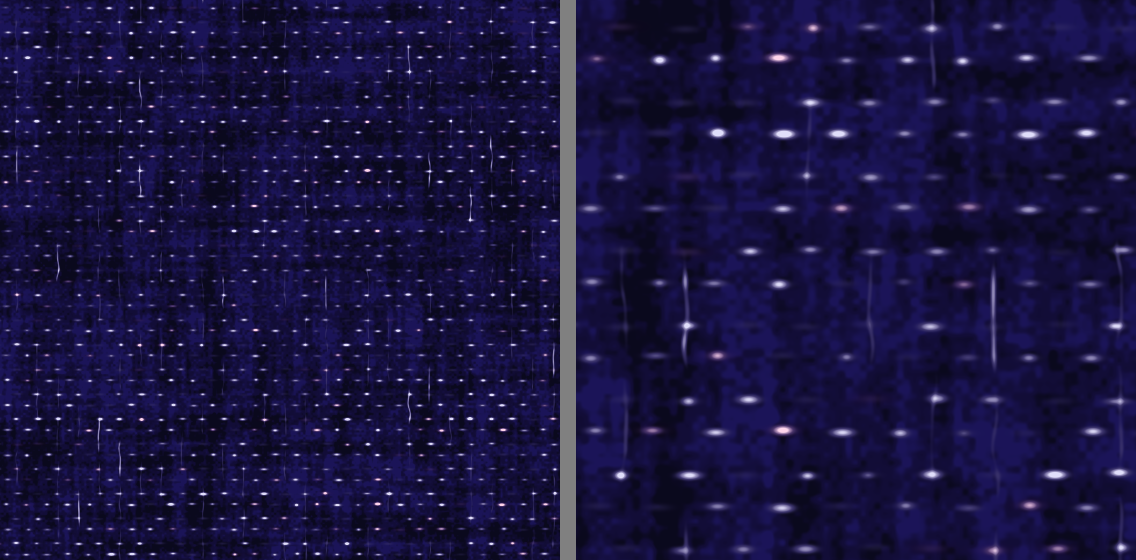
Left: the whole. Right: its middle third, enlarged.
This pattern is drawn by a WebGL 2 fragment shader. Its source:

```glsl
#version 300 es
precision highp float;
// Dark indigo woven cloth: streaky warp and weft noise forms the ground,
// uneven rows of pale stitches are summed as soft dashes per grid cell,
// and a few thin vertical slubs run along the offset warp columns.

uniform vec2 u_resolution;
out vec4 outColor;

const vec2 GRID = vec2(27.1, 45.1);          // stitches across and down
const float ROW_SHIFT = 0.07;                // uneven spacing of row pairs
const float PLAIN_X = 0.33;                  // stitch position in plain rows
const float OFFSET_X = 0.80;                 // stitch position in offset rows
const vec2 STITCH_SIZE = vec2(0.0050, 0.0021);
const float SLUB_WIDTH = 0.0016;
const float SLUB_SEGMENTS = 13.0;
const vec2 WARP_FREQ = vec2(125.0, 12.0);
const vec2 WEFT_FREQ = vec2(20.0, 110.0);
const float GRAIN_FREQ = 230.0;

const vec3 SHADOW = vec3(0.040, 0.034, 0.115);
const vec3 INDIGO = vec3(0.070, 0.050, 0.215);
const vec3 BLUE   = vec3(0.105, 0.080, 0.345);
const vec3 HAZE   = vec3(0.23, 0.20, 0.42);
const vec3 LILAC  = vec3(0.52, 0.49, 0.68);
const vec3 PALE   = vec3(0.88, 0.87, 0.98);
const vec3 ROSE   = vec3(0.12, -0.04, -0.06);

float hash(vec2 p) {
    vec3 q = fract(vec3(p.xyx) * vec3(0.1031, 0.1030, 0.0973));
    q += dot(q, q.yzx + 33.33);
    return fract((q.x + q.y) * q.z);
}

float noise(vec2 p) {
    vec2 i = floor(p), f = fract(p);
    f = f * f * (3.0 - 2.0 * f);
    return mix(mix(hash(i), hash(i + vec2(1, 0)), f.x),
               mix(hash(i + vec2(0, 1)), hash(i + vec2(1, 1)), f.x), f.y);
}

// Crossed threads, broad bands and grain; centred near 0.5.
float weaveTone(vec2 p) {
    float warp = noise(p * WARP_FREQ + 7.0);
    float weft = noise(p * WEFT_FREQ + 31.0);
    float warpBand = noise(vec2(p.x * 34.0, p.y * 3.0) + 53.0);
    float weftBand = noise(vec2(p.x * 3.0, p.y * 40.0) + 71.0);
    float grain = noise(p * GRAIN_FREQ + 11.0);
    return 0.5 + 0.42 * (warp - 0.5) + 0.36 * (weft - 0.5) + 0.40 * (warpBand - 0.5)
         + 0.36 * (weftBand - 0.5) + 0.40 * (grain - 0.5);
}

// Light of one stitch in the given grid cell; y carries its rose tint.
vec2 stitch(vec2 p, vec2 cell) {
    float odd = mod(cell.y, 2.0);
    float seed = hash(cell + 17.0);
    float rowStrength = mix(0.55, 1.1, hash(vec2(cell.y, 91.0)));
    float columnStrength = mix(0.75, 1.1, hash(vec2(cell.x, 43.0 + odd)));
    float present = step(mix(0.12, 0.40, odd), hash(cell + 59.0));
    vec2 place = vec2(mix(PLAIN_X, OFFSET_X, odd), 0.4 + ROW_SHIFT * (1.0 - 2.0 * odd));
    place += (vec2(hash(cell + 5.0), hash(cell + 23.0)) - 0.5) * vec2(0.14, 0.10);

    vec2 d = p - (cell + place) / GRID;
    vec2 size = STITCH_SIZE * vec2(mix(0.6, 1.25, hash(cell + 37.0)), mix(0.85, 1.2, seed));
    float core = exp(-dot(d / size, d / size));
    vec2 h = d / (STITCH_SIZE * vec2(2.3, 1.5));
    float haze = 0.17 * exp(-dot(h, h));
    float light = present * rowStrength * columnStrength * mix(0.45, 1.25, seed) * core + haze;
    return vec2(light, light * step(0.87, hash(cell + 83.0)));
}

// Broken vertical thread along the nearest offset column.
float slub(vec2 p) {
    float column = floor(p.x * GRID.x - OFFSET_X + 0.5);
    float wobble = (noise(vec2(column * 9.0, p.y * 50.0)) - 0.5) * 0.004;
    float d = (p.x - (column + OFFSET_X) / GRID.x + wobble) / SLUB_WIDTH;
    float along = p.y * SLUB_SEGMENTS + hash(vec2(column, 3.0));
    float seed = hash(vec2(column, floor(along)) + 67.0);
    float ends = smoothstep(0.0, 0.2, fract(along)) * smoothstep(1.0, 0.7, fract(along));
    float strength = 0.24 * step(0.65, seed) + 0.45 * step(0.94, seed);
    return strength * ends * exp(-d * d) * mix(0.4, 1.2, noise(vec2(column, p.y * 110.0)));
}

void main() {
    vec2 p = gl_FragCoord.xy / u_resolution;

    // Ground cloth
    float tone = weaveTone(p);
    vec3 color = mix(SHADOW, INDIGO, smoothstep(0.22, 0.50, tone));
    color = mix(color, BLUE, smoothstep(0.50, 0.85, tone));

    // Stitches from the surrounding cells
    vec2 light = vec2(0.0);
    vec2 home = floor(p * GRID);
    for (int j = -1; j <= 1; j++)
        for (int i = -1; i <= 1; i++)
            light += stitch(p, home + vec2(i, j));
    light *= mix(0.75, 1.2, noise(p * 7.0 + 19.0));
    light.x += slub(p);

    // Light ramp from haze through lilac to pale thread
    color = mix(color, HAZE, smoothstep(0.03, 0.36, light.x));
    color = mix(color, LILAC, smoothstep(0.30, 0.62, light.x));
    color = mix(color, PALE, smoothstep(0.55, 0.95, light.x));
    color += ROSE * min(light.y, 1.0);
    outColor = vec4(clamp(color, 0.0, 1.0), 1.0);
}
```
